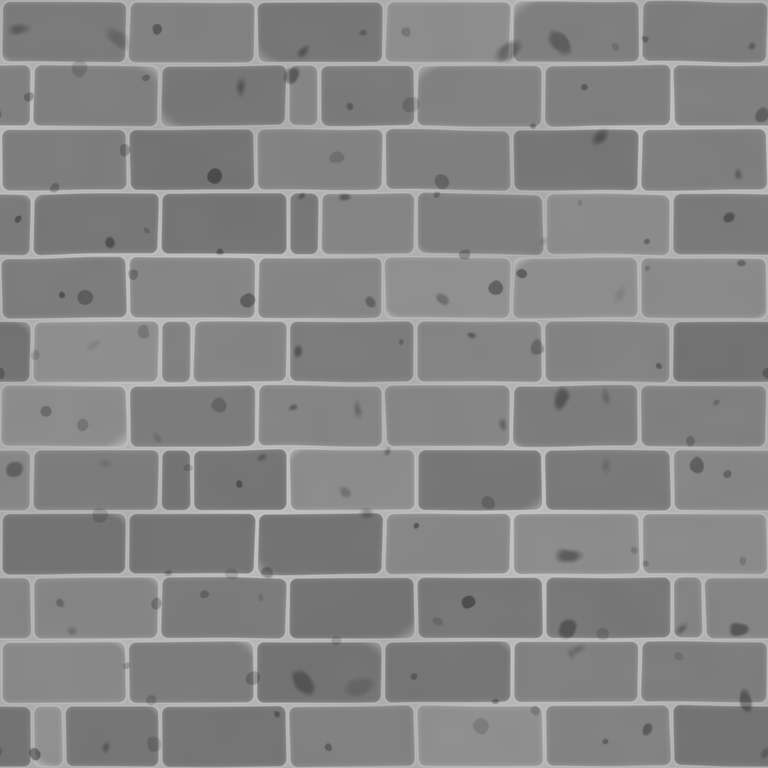
Write a WebGL 1 fragment shader that draws this texture.

```glsl
precision highp float;
// Grey running-bond brick wall, 6 bricks by 12 courses, tiling seamlessly.
// Each brick is a tilted rounded box with a hashed tone, pale rim and chipped
// corner; dark pits are scattered over a wrapped grid. Unit: one course height.
uniform vec2 u_resolution;

#define COURSES 12.0
#define HALF_GAP 0.030
#define CORNER_RADIUS 0.11
#define EDGE_SOFTNESS 0.018
#define WARP 0.035
#define DARK_BRICK 0.445
#define LIGHT_BRICK 0.565
#define GROUT 0.70
#define RIM 0.77
#define CHIP_CHANCE 0.4
#define PIT_CHANCE 0.8
#define PIT_DEPTH 0.36

float hash(vec2 p) {
  return fract(sin(dot(p, vec2(127.1, 311.7))) * 43758.5453);
}

vec2 hash2(vec2 p) {
  return vec2(hash(p + 3.7), hash(p + 19.3));
}

// Value noise that wraps after the given number of lattice cells
float noise(vec2 p, float period) {
  vec2 i = floor(p), f = fract(p);
  f = f * f * (3.0 - 2.0 * f);
  vec2 a = mod(i, period), b = mod(i + 1.0, period);
  return mix(mix(hash(a), hash(vec2(b.x, a.y)), f.x),
             mix(hash(vec2(a.x, b.y)), hash(b), f.x), f.y);
}

float roundedBox(vec2 p, vec2 halfSize, float radius) {
  vec2 q = abs(p) - halfSize + radius;
  return length(max(q, 0.0)) + min(max(q.x, q.y), 0.0) - radius;
}

// Bricks, rims and grout
float wall(vec2 p, float pixel) {
  vec2 wobble = vec2(noise(p, COURSES), noise(p + 5.5, COURSES)) - 0.5;
  vec2 w = p + WARP * wobble;
  float course = mod(floor(w.y), COURSES);
  float shifted = 1.0 - mod(course, 2.0);
  float along = w.x * 0.5 - 0.25 * shifted;
  float column = mod(floor(along), COURSES * 0.5);
  float x = fract(along) * 2.0;

  // One brick in every shifted course is cut at a quarter of its length
  float pairIndex = floor(course * 0.5);
  float cutColumn = mod(floor(pairIndex * 0.5) - float(pairIndex == 1.0), 6.0);
  float isCut = shifted * float(abs(column - cutColumn) < 0.5);
  float left = isCut * 0.5 * step(0.5, x);
  float right = mix(2.0, 0.5, isCut * step(x, 0.5));

  vec2 id = vec2(column + left, course);
  vec2 halfSize = vec2((right - left) * 0.5, 0.5);
  vec2 c = vec2(x - (left + right) * 0.5, fract(w.y) - 0.5);
  vec2 tilt = hash2(id) - 0.5;
  vec2 t = c + c.yx * tilt * vec2(0.04, 0.02);
  float d = roundedBox(t, halfSize - HALF_GAP, CORNER_RADIUS);

  // Brick face: flat tone, faint mottling and a lighter border
  float face = mix(DARK_BRICK, LIGHT_BRICK, pow(hash(id + 7.1), 1.1));
  face += 0.012 * (noise(p * 2.0, COURSES * 2.0) - 0.5);
  face += 0.035 * smoothstep(-0.09, 0.0, d);

  // Worn corner, cut off diagonally
  vec2 corner = sign(hash2(id + 41.0) - 0.5) * halfSize;
  vec2 reach = abs(c - corner);
  float size = mix(0.2, 0.42, hash(id + 53.0));
  float chip = 1.0 - smoothstep(0.0, size, reach.x * 0.8 + reach.y);
  face += 0.15 * chip * step(hash(id + 67.0), CHIP_CHANCE);

  // Mortar brightens along the brick outline and varies over the wall
  float rim = exp(-pow(d / 0.022, 2.0));
  float joint = mix(GROUT, RIM, rim);
  joint += 0.08 * (noise(p * 0.5, COURSES * 0.5) - 0.5);
  float soft = max(EDGE_SOFTNESS, pixel);
  return mix(face, joint, smoothstep(-soft, soft, d));
}

// Fraction of light lost in the scattered round and smeared pits
float pits(vec2 p, float pixel) {
  vec2 cell = floor(p);
  vec2 q = p + 0.05 * (vec2(noise(p * 6.0, COURSES * 6.0),
                            noise(p * 6.0 + 9.5, COURSES * 6.0)) - 0.5);
  float loss = 0.0;
  for (int j = -1; j <= 1; j++) {
    for (int i = -1; i <= 1; i++) {
      vec2 neighbour = cell + vec2(float(i), float(j));
      vec2 id = mod(neighbour, COURSES);
      vec2 v = q - neighbour - hash2(id + 83.0);
      float angle = 6.2832 * hash(id + 97.0);
      float ca = cos(angle), sa = sin(angle);
      v = vec2(ca * v.x + sa * v.y, ca * v.y - sa * v.x);
      float smear = pow(hash(id + 109.0), 3.0);
      v.x /= 1.0 + 0.9 * smear;
      float radius = mix(0.04, 0.14, pow(hash(id + 127.0), 1.8));
      float blur = max(pixel, 0.012 + 0.05 * smear);
      float depth = PIT_DEPTH * mix(0.3, 1.0, hash(id + 139.0));
      float mask = 1.0 - smoothstep(radius - blur, radius + blur, length(v));
      loss = max(loss, depth * mask * step(hash(id + 151.0), PIT_CHANCE));
    }
  }
  return loss;
}

void main() {
  vec2 p = gl_FragCoord.xy / u_resolution * COURSES;
  float pixel = COURSES / min(u_resolution.x, u_resolution.y);
  float shade = wall(p, pixel) * (1.0 - pits(p, pixel));
  gl_FragColor = vec4(vec3(shade), 1.0);
}
```
